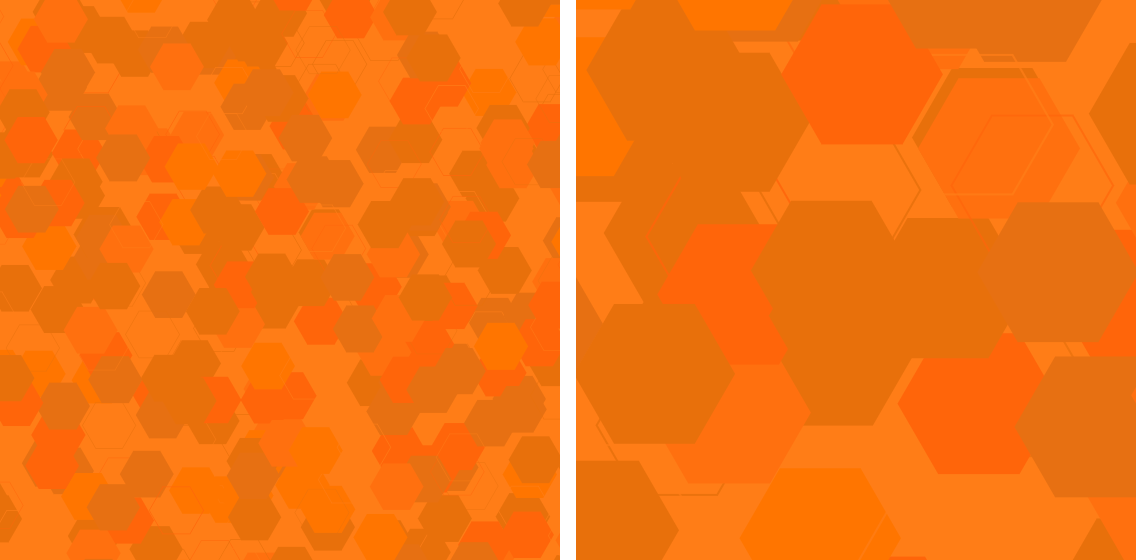
Left: the whole. Right: its middle third, enlarged.
A Shadertoy shader for this pattern:

```glsl
// Overlapping flat-topped hexagons, filled and outlined, scattered in warm orange tones.

const vec3 BASE = vec3(1.0, 0.49, 0.09);
const vec3 OCHRE = vec3(0.91, 0.44, 0.045);
const vec3 SCARLET = vec3(1.0, 0.395, 0.04);

// Integer hash: three random values in 0..1 per lattice point
vec3 hash3(ivec3 cell) {
    uvec3 v = uvec3(cell + 64) * 1664525u + 1013904223u;
    v.x += v.y * v.z; v.y += v.z * v.x; v.z += v.x * v.y;
    v ^= v >> 16u;
    v.x += v.y * v.z; v.y += v.z * v.x; v.z += v.x * v.y;
    return vec3(v >> 8u) / 16777216.0;
}

// Distance to a hexagon with corners at left and right
float hexagon(vec2 p, float apothem) {
    p = abs(p);
    return max(p.y, dot(p, vec2(0.866, 0.5))) - apothem;
}

vec3 fillColour(float pick) {
    if (pick < 0.34) return OCHRE;
    if (pick < 0.51) return vec3(0.905, 0.44, 0.07);  // dusty ochre
    if (pick < 0.68) return SCARLET;
    if (pick < 0.84) return vec3(1.0, 0.44, 0.06);    // coral
    return vec3(1.0, 0.46, 0.0);                      // amber
}

vec3 lineColour(float pick) {
    if (pick < 0.4) return BASE;
    return pick < 0.65 ? OCHRE : SCARLET;
}

void mainImage(out vec4 fragColor, in vec2 fragCoord) {
    vec2 uv = fragCoord / iResolution.y;
    float pixel = 1.0 / iResolution.y;
    vec3 colour = BASE;

    // Stacked jittered grids; each cell holds a fill, an outline or nothing
    for (int layer = 0; layer < 5; layer++) {
        vec2 grid = uv / 0.115 + float(layer) * vec2(0.38, 0.62);
        ivec2 home = ivec2(floor(grid));
        for (int y = -1; y <= 1; y++)
        for (int x = -1; x <= 1; x++) {
            ivec2 cell = home + ivec2(x, y);
            vec3 place = hash3(ivec3(cell, layer));
            vec3 style = hash3(ivec3(cell, layer + 32));
            vec2 offset = (grid - vec2(cell) - place.xy) * 0.115;
            float d = hexagon(offset, mix(0.0412, 0.0422, style.y));

            if (place.z < 0.51) {
                float inside = clamp(0.5 - d / pixel, 0.0, 1.0);
                colour = mix(colour, fillColour(style.x), inside);
            } else if (place.z < 0.76) {
                float line = clamp(0.5 + (0.0006 - abs(d)) / pixel, 0.0, 1.0);
                colour = mix(colour, lineColour(style.x), line * mix(0.5, 0.9, style.z));
            }
        }
    }
    fragColor = vec4(colour, 1.0);
}
```
